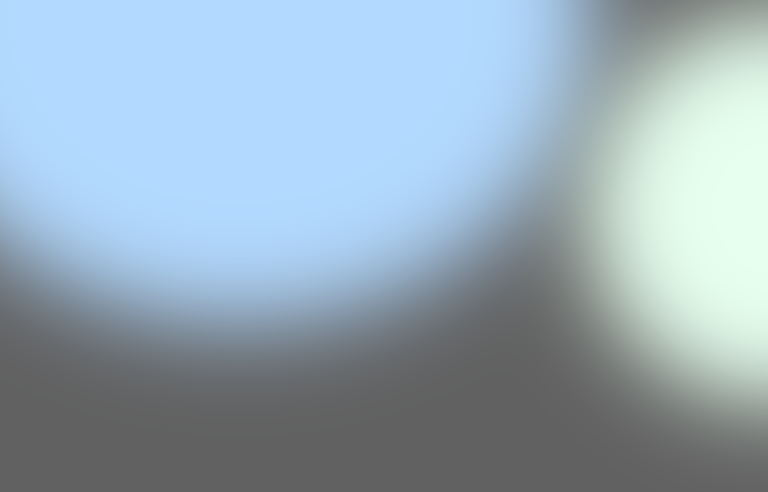
Reproduce this background procedurally as a WebGL 2 fragment shader.

```glsl
#version 300 es
precision highp float;

uniform vec2 u_resolution;
out vec4 outColor;

// Approximate signed distance to an ellipse, negative inside
float ellipseDistance(vec2 p, vec2 radii) {
    float k = length(p / radii);
    return k * (k - 1.0) / max(length(p / (radii * radii)), 1e-4);
}

// Coverage of a Gaussian-blurred edge
float blurredEdge(float dist, float sigma) {
    float z = clamp(-dist / sigma, -4.0, 4.0);
    return 0.5 + 0.5 * tanh(0.798 * z + 0.0357 * z * z * z);
}

float softEllipse(vec2 p, vec2 center, vec2 radii, float sigma) {
    return blurredEdge(ellipseDistance(p - center, radii), sigma);
}

void main() {
    // Canvas height is one unit
    vec2 p = gl_FragCoord.xy / u_resolution.y;

    // Grey ground
    vec3 color = vec3(0.38);

    // Wide blue glow, upper left
    float blue = softEllipse(p, vec2(0.488, 0.959), vec2(0.711, 0.612), 0.091);
    color = mix(color, vec3(0.698, 0.851, 1.0), blue);

    // Round mint glow at the right edge
    float mint = softEllipse(p, vec2(1.585, 0.577), vec2(0.386), 0.091);
    color = mix(color, vec3(0.902, 1.0, 0.933), mint);

    outColor = vec4(color, 1.0);
}
```
